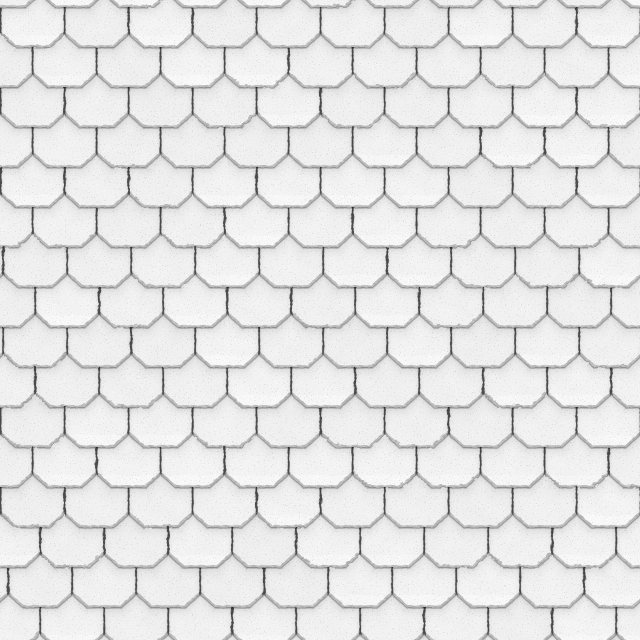
Give the GLSL for this texture, as a Shadertoy shader.

```glsl
// White clipped-corner shingles: 10 across, 16 courses, each half a tile out of step.
// Every course is a signed distance outline laid over the course below it, with a
// grey cut rim, a soft shadow, dark joints, and cellular grain on the faces.

float hash(vec2 p) {
    vec3 q = fract(vec3(p.xyx) * vec3(0.1031, 0.1030, 0.0973));
    q += dot(q, q.yzx + 33.33);
    return fract((q.x + q.y) * q.z);
}

// Distance to the nearest scattered point
float cellular(vec2 p) {
    vec2 cell = floor(p);
    float nearest = 2.0;
    for (int j = -1; j <= 1; j++)
        for (int i = -1; i <= 1; i++) {
            vec2 c = cell + vec2(i, j);
            vec2 point = c + vec2(hash(c), hash(c + 71.3));
            nearest = min(nearest, length(p - point));
        }
    return nearest;
}

// Layered sines, about -1 to 1
float ripple(vec2 p) {
    return 0.5 * sin(p.x * 19.0 + 2.0 * sin(p.y * 13.0))
         + 0.3 * sin(p.y * 37.0 + p.x * 11.0)
         + 0.2 * sin(p.x * 71.0 - p.y * 59.0);
}

// x: signed offset from nearest joint, y: height above the butt edge,
// z: tile number, w: joint number
vec4 tileSpace(vec2 p, float row) {
    float band = step(4.5, row) * step(row, 8.5);
    float slip = step(mod(row + 1.0, 16.0), 2.5);
    float shift = 0.015 + 0.8 * mod(row, 2.0) + 0.065 * band + 0.19 * slip;
    float x = (p.x - shift) / 1.6;
    float joint = floor(x + 0.5);
    return vec4((x - joint) * 1.6, p.y - row - 0.8125, floor(x), joint);
}

// Positive inside the course, negative below its clipped edge
float outline(vec2 p, float row) {
    vec4 s = tileSpace(p, row);
    float corner = dot(vec2(abs(s.x), s.y - 0.333), vec2(0.664, 0.748));
    float worn = step(0.78, hash(vec2(s.z + 5.0, row + 9.0)));
    float chip = worn * 0.035 * smoothstep(0.2, 0.8, ripple(p * 0.7 + row));
    return min(s.y, corner) - chip;
}

float face(vec2 p, float row, float aa) {
    vec4 s = tileSpace(p, row);
    float edge = outline(p, row);
    float under = max(-outline(p, row + 1.0), 0.0);
    float tint = hash(vec2(s.z + 20.0, row + 31.0));

    // Painted face, some tiles with a paler strip near the butt
    float tone = 0.94 + 0.018 * tint + 0.006 * ripple(p * 0.3);
    tone += 0.015 * step(0.6, tint) * smoothstep(0.34, 0.28, s.y + 0.02 * ripple(p * 0.4));

    // Fine grain and sparse pits
    tone += 0.035 * (cellular(p * 26.0) - 0.5);
    tone -= 0.07 * smoothstep(0.16, 0.05, cellular(p * 11.0 + 40.0));

    // Cut rim
    float rimWidth = 0.055 + 0.012 * ripple(p * 1.3 + 4.0);
    float rim = 0.73 + 0.05 * ripple(p * 1.9);
    tone = mix(rim, tone, smoothstep(-aa, aa, edge - rimWidth));

    // Dark open joint with a grey fringe
    float rough = step(0.75, hash(vec2(s.w + 3.0, row + 17.0)));
    float gap = abs(s.x + (0.005 + 0.012 * rough) * ripple(p.yx + s.w));
    float width = 0.022 + 0.006 * ripple(p * 1.5 + 8.0) + 0.006 * rough;
    tone *= 1.0 - 0.13 * exp(-gap * 24.0);
    tone = mix(0.29, tone, smoothstep(-aa, aa, gap - width));

    // Contact line and soft shadow from the course above
    tone *= 1.0 - 0.12 * exp(-under * 9.0);
    return tone * (1.0 - 0.32 * smoothstep(0.05, 0.0, under));
}

void mainImage(out vec4 fragColor, in vec2 fragCoord) {
    vec2 p = 16.0 * fragCoord / iResolution.xy;    // one unit per course
    float aa = 12.0 / iResolution.y;
    vec2 bent = p + 0.006 * vec2(ripple(p), ripple(p.yx + 3.0));

    // The course here, or the one behind it through the clipped corners
    float row = floor(bent.y - 0.8125);
    float cover = smoothstep(-aa, aa, outline(bent, row));
    float tone = mix(face(bent, row - 1.0, aa), face(bent, row, aa), cover);

    fragColor = vec4(vec3(clamp(tone, 0.0, 1.0)), 1.0);
}
```
